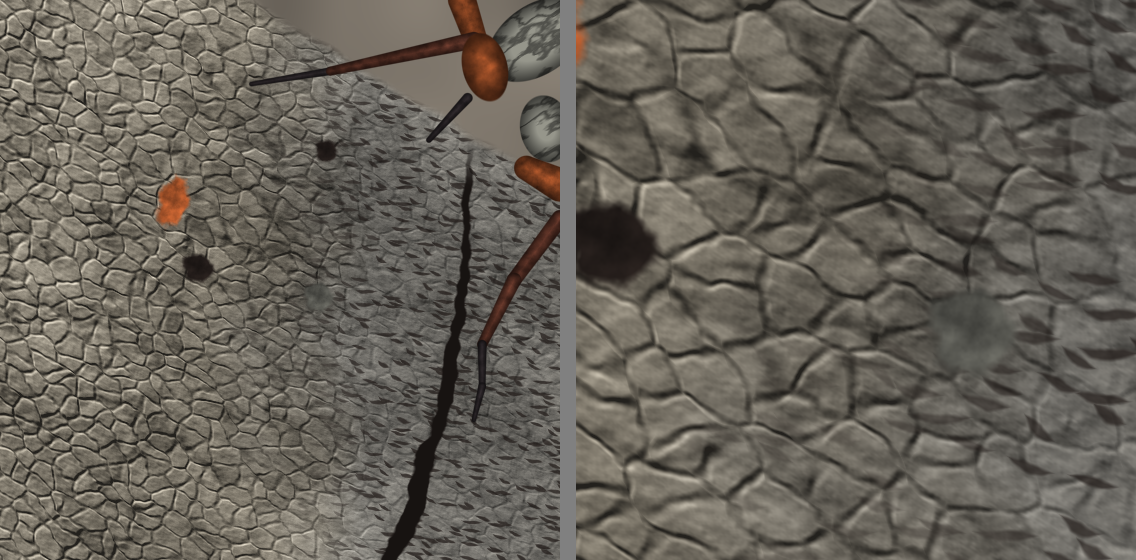
Left, the full canvas; right, a detail of the centre.
This texture is drawn by a three.js fragment shader. Its source:

```glsl
// Weathered grey bark with a long dark split and a brown insect at the upper right.
// A height field of cracked flakes and grain is lit from the upper left;
// split, knots and insect are distance functions painted on top.
varying vec2 vUv;

const vec2 LIGHT_DIR = vec2(-0.5, 0.86);
const vec3 WARM = vec3(1.06, 1.0, 0.88);
const vec3 COOL = vec3(1.02, 1.0, 0.95);
const vec3 CREVICE = vec3(0.13, 0.105, 0.095);
const vec3 BACKDROP = vec3(0.47, 0.44, 0.4);
const vec3 RUST = vec3(0.48, 0.24, 0.12);
const vec3 BROWN = vec3(0.31, 0.17, 0.13);
const vec3 BLACK = vec3(0.15, 0.13, 0.14);
const vec3 WING = vec3(0.42, 0.42, 0.39);

float hash(vec2 p) {
  return fract(sin(dot(p, vec2(127.1, 311.7))) * 43758.5453);
}

float noise(vec2 p) {
  vec2 i = floor(p), f = fract(p), e = vec2(1, 0);
  f = f * f * (3.0 - 2.0 * f);
  return mix(mix(hash(i), hash(i + e), f.x),
             mix(hash(i + e.yx), hash(i + 1.0), f.x), f.y);
}

vec2 rotate(vec2 p, float a) {
  float c = cos(a), s = sin(a);
  return vec2(c * p.x + s * p.y, c * p.y - s * p.x);
}

float fbm(vec2 p) {
  float sum = 0.0, amp = 0.53;
  for (int i = 0; i < 4; i++) {
    sum += amp * noise(p);
    p = rotate(p, 0.5) * 2.03 + 7.3;
    amp *= 0.5;
  }
  return sum;
}

// Cellular flakes: x = distance to the border, y = random value
vec2 flake(vec2 p) {
  float first = 9.0, second = 9.0, value = 0.0;
  for (int y = -1; y <= 1; y++) for (int x = -1; x <= 1; x++) {
    vec2 id = floor(p) + vec2(x, y);
    float d = length(id + vec2(hash(id), hash(id + 41.7)) - p);
    if (d < first) { second = first; first = d; value = hash(id + 13.1); }
    else second = min(second, d);
  }
  return vec2(second - first, value);
}

float barkHeight(vec2 p, float flakiness) {
  vec2 warp = vec2(fbm(p * 16.0), fbm(p * 16.0 + 9.0)) - 0.5;
  vec2 g = rotate(p + 0.035 * warp, -0.6) * vec2(24, 37);
  vec2 cell = flake(g);
  float plates = smoothstep(0.0, 0.24, cell.x) * (0.55 + 0.45 * cell.y);
  float furrow = smoothstep(0.0, 0.09, abs(fbm(g * 0.33) - 0.5));
  float grain = fbm(rotate(p, -0.5) * vec2(58, 95));
  return flakiness * (0.5 * plates + 0.3 * furrow) + 0.6 * grain;
}

// Short lens-shaped slits in three tilted grids
float slits(vec2 p) {
  float mask = 0.0;
  for (int i = 0; i < 3; i++) {
    float k = float(i);
    vec2 g = rotate(p, -0.12 - 0.2 * k) * vec2(21.0 + 5.0 * k, 42) + 3.7 * k;
    vec2 id = floor(g), f = fract(g) - 0.5;
    float bend = 0.4 * (hash(id + 5.0) - 0.5) + 0.5 * f.x * f.x;
    float d = abs(f.y - bend) - 0.13 + f.x * f.x;
    mask = max(mask, smoothstep(0.06, -0.06, d) * step(0.58, hash(id)));
  }
  return mask;
}

vec3 bark(vec2 p) {
  float zone = smoothstep(0.42, 0.68, p.x + 0.25 * (fbm(p * 5.0) - 0.5));
  float flakiness = mix(1.0, 0.42, zone);
  float reach = mix(0.005, 0.0028, smoothstep(0.0, 0.5, p.x));
  float h = barkHeight(p, flakiness);
  float slope = h - barkHeight(p + reach * LIGHT_DIR, flakiness);
  float glow = 0.28 + 0.3 * fbm(p * 3.5 + 2.0) + 0.07 * smoothstep(0.6, 1.0, p.y)
             - 0.09 * smoothstep(0.6, 0.0, p.x + p.y);
  float tone = glow + 0.55 * slope + 0.3 * (h - mix(0.8, 0.55, zone));
  vec3 color = max(tone, 0.13) * mix(WARM, COOL, clamp(zone + tone - 0.3, 0.0, 1.0));
  return mix(color, CREVICE, 0.72 * zone * slits(p + 0.01 * fbm(p * 30.0)));
}

// The split curves down to the left and widens towards the bottom
vec3 paintSplit(vec3 under, vec2 p) {
  float rise = 1.0 - p.y / 0.65;
  float d = p.x - 0.827 + 0.136 * rise * abs(rise) - 0.016 * fbm(p.yy * 22.0);
  float width = mix(0.018, 0.005, min(p.y / 0.7, 1.0)) * (0.65 + 0.7 * noise(p * 45.0));
  float extent = smoothstep(0.76, 0.66, p.y);
  return mix(under, CREVICE * 0.7, extent * smoothstep(0.003, -0.002, abs(d) - width));
}

float ellipse(vec2 p, vec2 radii, float angle) {
  return (length(rotate(p, angle) / radii) - 1.0) * min(radii.x, radii.y);
}

vec3 paintKnot(vec3 under, vec3 color, vec2 p, vec2 radii) {
  float d = ellipse(p, radii, -0.3) + 0.022 * (fbm(p * 45.0) - 0.5);
  return mix(under, color * (0.6 + 0.8 * fbm(p * 70.0)), smoothstep(0.005, -0.005, d));
}

// Rounded part: dark rim, lighter middle, mottled by grain
vec3 paintPart(vec3 under, vec3 color, float d, float depth, float grain) {
  float dome = clamp(-d / depth, 0.0, 1.0);
  vec3 shaded = color * (0.5 + 0.75 * dome) * (0.6 + 0.8 * grain);
  return mix(under, shaded, smoothstep(0.0015, -0.0015, d));
}

// Limb from a to b, tapering from radius r to s
vec3 paintLimb(vec3 under, vec3 color, vec2 p, vec2 a, vec2 b, float r, float s) {
  float t = clamp(dot(p - a, b - a) / dot(b - a, b - a), 0.0, 1.0);
  float d = length(p - mix(a, b, t)) - mix(r, s, t);
  return paintPart(under, color, d, r, fbm(p * 75.0));
}

vec3 paintInsect(vec3 c, vec2 p) {
  float veins = 0.65 * smoothstep(0.0, 0.12, abs(fbm(rotate(p, 0.6) * vec2(18, 48)) - 0.5));
  vec2 hip = vec2(0.866, 0.88), knee = vec2(0.59, 0.873);
  vec2 shin = vec2(0.918, 0.5), ankle = vec2(0.861, 0.385), heel = vec2(0.861, 0.31);
  // Body and wings
  c = paintPart(c, WING, ellipse(p - vec2(0.975, 0.77), vec2(0.046, 0.06), 0.2), 0.03, veins);
  c = paintPart(c, WING, ellipse(p - vec2(0.96, 0.93), vec2(0.1, 0.062), 0.6), 0.03, veins);
  c = paintLimb(c, RUST, p, vec2(0.94, 0.7), vec2(1.0, 0.67), 0.022, 0.03);
  // Legs and hip
  c = paintLimb(c, BLACK, p, vec2(0.835, 0.825), vec2(0.766, 0.75), 0.009, 0.005);
  c = paintLimb(c, RUST, p, vec2(0.825, 1), hip, 0.025, 0.018);
  c = paintLimb(c, BLACK, p, knee, vec2(0.449, 0.85), 0.007, 0.004);
  c = paintLimb(c, BROWN, p, vec2(0.846, 0.928), knee, 0.015, 0.008);
  c = paintPart(c, RUST, ellipse(p - hip, vec2(0.04, 0.062), 0.25), 0.03, fbm(p * 50.0));
  c = paintLimb(c, BROWN, p, vec2(1, 0.61), shin, 0.015, 0.013);
  c = paintLimb(c, BROWN, p, shin, ankle, 0.013, 0.009);
  c = paintLimb(c, BLACK, p, ankle, heel, 0.008, 0.006);
  return paintLimb(c, BLACK, p, heel, vec2(0.846, 0.25), 0.007, 0.004);
}

void main() {
  vec2 p = vUv;
  vec3 c = paintSplit(bark(p), p);
  // Holes, knot and wood chip
  c = paintKnot(c, CREVICE, p - vec2(0.354, 0.518), vec2(0.028, 0.024));
  c = paintKnot(c, CREVICE, p - vec2(0.582, 0.727), vec2(0.018));
  c = paintKnot(c, WING * 0.8, p - vec2(0.569, 0.466), vec2(0.025));
  c = paintKnot(c, RUST * 1.4, p - vec2(0.31, 0.635), vec2(0.026, 0.042));
  // Blurred backdrop behind the trunk
  float above = p.y + 0.6 * p.x - 1.28 + 0.03 * noise(p * 12.0);
  c = mix(c, BACKDROP * (0.85 + 0.3 * noise(p * 8.0)), smoothstep(-0.012, 0.016, above));
  gl_FragColor = vec4(paintInsect(c, p), 1);
}
```
